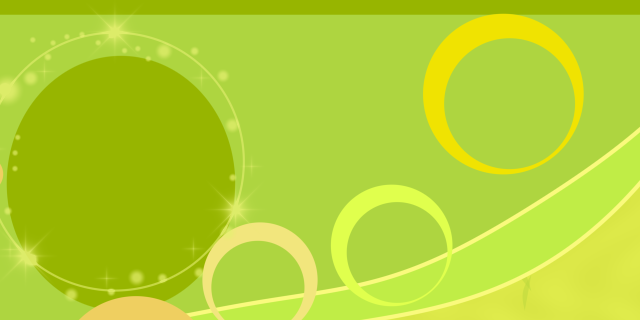
Reproduce this background procedurally as a Shadertoy shader.

```glsl
// Green backdrop with a dark oval, a sparkling hoop, offset rings and two sweeping hills.

// Colours
const vec3 GRASS  = vec3(0.682, 0.835, 0.252);
const vec3 OLIVE  = vec3(0.592, 0.710, 0.000);
const vec3 LIME   = vec3(0.753, 0.930, 0.275);
const vec3 MEADOW = vec3(0.863, 0.910, 0.282);
const vec3 TRIM   = vec3(0.980, 0.980, 0.490);
const vec3 GOLD   = vec3(0.941, 0.890, 0.005);
const vec3 LEMON  = vec3(0.878, 1.000, 0.302);
const vec3 CREAM  = vec3(0.950, 0.900, 0.490);
const vec3 PEACH  = vec3(0.937, 0.812, 0.376);
const vec3 SPARK  = vec3(0.900, 0.940, 0.440);
const vec3 LEAF   = vec3(0.740, 0.850, 0.240);

// Layout, in units of the canvas height
const float BAND_BASE   = 0.954;
const float TRIM_HALF   = 0.0065;
const vec2  OVAL_CENTRE = vec2(0.378, 0.427);
const vec2  OVAL_RADII  = vec2(0.357, 0.3985);
const vec2  HOOP_CENTRE = vec2(0.359, 0.495);
const float HOOP_RADIUS = 0.403;
const float HOOP_HALF   = 0.0033;

float pixel;  // one pixel in canvas units

float fill(float dist) { return smoothstep(0.7, -0.7, dist / pixel); }

float disc(vec2 p, vec2 centre, float radius) {
    return fill(length(p - centre) - radius);
}

// Disc with an off-centre hole
float crescent(vec2 p, vec2 centre, float radius, vec2 hole, float holeRadius) {
    return disc(p, centre, radius) * (1.0 - disc(p, hole, holeRadius));
}

// Hill profiles
float upperHill(float x) {
    float t = x - 0.6;
    return 0.016 + t * (0.13 + t * (0.058 + t * 0.105)) + 0.009 * cos(7.0 * (t - 1.1));
}

float lowerHill(float x) {
    float t = x - 1.185;
    return 0.003 + t * (0.17 + t * (0.1 + t * 0.405));
}

// Signed distance from a curve of height h, with local slope
float hillDistance(float y, float h, float hNext) {
    float slope = (hNext - h) / 0.01;
    return (y - h) * inversesqrt(1.0 + slope * slope);
}

// Tapered, bowed leaf between two points
float blade(vec2 p, vec2 a, vec2 b, float width, float bow) {
    vec2 axis = b - a;
    float along = clamp(dot(p - a, axis) / dot(axis, axis), 0.0, 1.0);
    float swell = sin(3.14159 * along);
    vec2 side = normalize(vec2(-axis.y, axis.x));
    float d = length(p - a - axis * along - side * bow * swell);
    return fill(d - width * swell);
}

// Point on or near the hoop
vec2 onHoop(float degreesRound, float offset) {
    float a = radians(degreesRound);
    return HOOP_CENTRE + (HOOP_RADIUS + offset) * vec2(cos(a), sin(a));
}

float dot_(vec2 d, float radius) { return smoothstep(radius, radius * 0.25, length(d)); }

float ray(vec2 d, float reach) {
    return smoothstep(reach, 0.0, abs(d.x)) * exp(-abs(d.y) / 0.003);
}

float crossRays(vec2 d, float reach) { return ray(d, reach) + ray(d.yx, reach); }

float sparkles(vec2 p) {
    float light = 0.0;
    // Soft beads round the hoop
    for (int i = 0; i < 18; i++) {
        float k = float(i);
        vec2 c = onHoop(66.0 - 18.3 * k + 9.0 * sin(0.8 * k), 0.035 * sin(1.5 * k - 0.8));
        light += 0.7 * dot_(p - c, 0.023 + 0.008 * cos(2.4 * k));
    }
    // Fine beads: a drift at the top and a few on the left
    for (int i = 0; i < 12; i++) {
        float k = float(i);
        bool top = i < 9;
        float angle = top ? 72.0 + 6.5 * k : 85.0 + 9.0 * k;
        float offset = top ? 0.013 * k - 0.065 + 0.018 * sin(2.6 * k) : -0.09;
        light += 0.65 * dot_(p - onHoop(angle, offset), 0.012);
    }
    // Faint crosses
    for (int i = 0; i < 7; i++) {
        float k = float(i);
        vec2 c = onHoop(44.0 - 46.0 * k, 0.04 * sin(2.0 * k - 0.3) - 0.015);
        light += 0.35 * crossRays(p - c, 0.045);
    }
    // Large stars
    for (int i = 0; i < 3; i++) {
        vec2 d = p - onHoop(90.0 - 111.7 * float(i), 0.003);
        vec2 turned = vec2(d.x + d.y, d.y - d.x) * 0.7071;
        light += 0.75 * exp(-dot(d, d) / 0.0011);
        light += 0.4 * crossRays(d, 0.11) + 0.45 * crossRays(turned, 0.14);
    }
    return light + 0.8 * dot_(p - onHoop(146.5, 0.0), 0.055);
}

void mainImage(out vec4 fragColor, in vec2 fragCoord) {
    pixel = 1.0 / iResolution.y;
    vec2 p = fragCoord * pixel;
    vec3 col = mix(GRASS, OLIVE, fill(BAND_BASE - p.y));

    // Hills with pale trims and faint leaves
    float upper = hillDistance(p.y, upperHill(p.x), upperHill(p.x + 0.01));
    float lower = hillDistance(p.y, lowerHill(p.x), lowerHill(p.x + 0.01));
    float mottle = sin(23.0 * p.x + 3.0 * sin(11.0 * p.y)) * sin(19.0 * p.y - 9.0 * p.x);
    vec3 meadow = MEADOW + 0.012 * mottle;
    meadow = mix(meadow, LEAF, 0.55 * blade(p, vec2(1.58, 0.20), vec2(1.66, 0.09), 0.010, 0.008));
    meadow = mix(meadow, LEAF, 0.55 * blade(p, vec2(1.66, 0.14), vec2(1.64, 0.03), 0.008, -0.008));
    meadow = mix(meadow, LEAF, 0.6 * blade(p, vec2(1.705, 0.307), vec2(1.71, 0.187), 0.005, -0.012));
    col = mix(col, LIME, fill(upper));
    col = mix(col, meadow, fill(lower));
    col = mix(col, TRIM, fill(min(abs(upper), abs(lower)) - TRIM_HALF));

    // Oval and peach discs
    vec2 q = (p - OVAL_CENTRE) / OVAL_RADII;
    col = mix(col, OLIVE, fill((length(q) - 1.0) * OVAL_RADII.x));
    col = mix(col, PEACH, disc(p, vec2(0.425, -0.177), 0.2516));
    col = mix(col, PEACH, disc(p, vec2(-0.047, 0.456), 0.057));

    // Offset rings
    col = mix(col, GOLD, crescent(p, vec2(1.573, 0.706), 0.251, vec2(1.5925, 0.676), 0.2045));
    col = mix(col, LEMON, crescent(p, vec2(1.224, 0.233), 0.19, vec2(1.241, 0.211), 0.1575));
    col = mix(col, CREAM, crescent(p, vec2(0.8125, 0.125), 0.18, vec2(0.806, 0.102), 0.1455));

    // Hoop and its sparkles
    float hoop = fill(abs(length(p - HOOP_CENTRE) - HOOP_RADIUS) - HOOP_HALF);
    col = mix(col, SPARK, min(0.6 * hoop + sparkles(p), 0.85));
    fragColor = vec4(col, 1.0);
}
```
